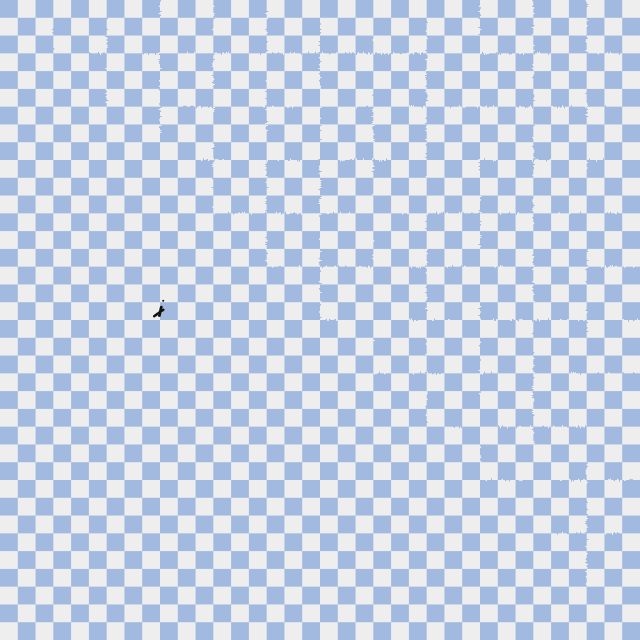
Write a Shadertoy shader that draws this pattern.

```glsl
#define SQUARES 36.0
#define SEAM_EVERY 3.0
#define NICKS_PER_SQUARE 10.0
#define NICK_DEPTH 0.10
#define NICK_CHANCE 0.30
#define WORN_SIDES 0.60
#define PALE vec3(0.935, 0.935, 0.935)
#define BLUE vec3(0.635, 0.725, 0.880)
#define SPECK_COLOR vec3(0.07, 0.08, 0.06)
#define SPECK_CENTER vec2(0.248, 0.513)

float hash(vec2 p) {
    vec3 q = fract(vec3(p.xyx) * 0.1031);
    q += dot(q, q.yzx + 33.33);
    return fract((q.x + q.y) * q.z);
}

// Offset of an edge that crosses the axis, varying along its length
float nickOffset(float across, float along, float seed) {
    float line = floor(across + 0.5);
    float side = floor(along);
    float step0 = along * NICKS_PER_SQUARE;
    vec2 id = vec2(line + seed, floor(step0));

    // Only inner seams in the upper right half are worn
    float onSeam = 1.0 - step(0.5, mod(line, SEAM_EVERY));
    float inner = step(0.5, mod(line, SQUARES));
    float upperRight = step(SQUARES, line + side);
    float worn = step(hash(vec2(side + 71.0, line + seed)), WORN_SIDES);
    float nicked = step(hash(id), NICK_CHANCE);

    float bump = 1.0 - abs(2.0 * fract(step0) - 1.0);
    float direction = hash(id + 19.0) < 0.5 ? -1.0 : 1.0;
    return onSeam * inner * upperRight * worn * nicked * bump * direction * NICK_DEPTH;
}

float segmentDistance(vec2 p, vec2 a, vec2 b) {
    vec2 ab = b - a;
    return length(p - a - ab * clamp(dot(p - a, ab) / dot(ab, ab), 0.0, 1.0));
}

// Small smudge: a slanted stroke, a thicker middle and a stray dot
float speckDistance(vec2 p) {
    float d = segmentDistance(p, vec2(-0.007, -0.007), vec2(0.007, 0.003)) - 0.002;
    d = min(d, segmentDistance(p, vec2(0.001, -0.006), vec2(0.004, 0.007)) - 0.0022);
    return min(d, length(p - vec2(0.007, 0.017)) - 0.0015);
}

void mainImage(out vec4 fragColor, in vec2 fragCoord) {
    vec2 uv = fragCoord / iResolution.xy;
    vec2 pixel = 1.0 / iResolution.xy;
    vec2 p = uv * SQUARES;

    // Ragged seams
    p += vec2(nickOffset(p.x, p.y, 0.0), nickOffset(p.y, p.x, 131.0));

    // Signed distance to the nearest edge on each axis, then checker parity
    vec2 edge = abs(mod(p + 0.5, 2.0) - 1.0) - 0.5;
    vec2 parity = clamp(2.0 * edge / (SQUARES * pixel), -1.0, 1.0);
    vec3 color = mix(BLUE, PALE, 0.5 + 0.5 * parity.x * parity.y);

    // Dark speck
    float speck = speckDistance(uv - SPECK_CENTER);
    color = mix(color, SPECK_COLOR, clamp(0.5 - speck / pixel.y, 0.0, 1.0));

    fragColor = vec4(color, 1.0);
}
```
